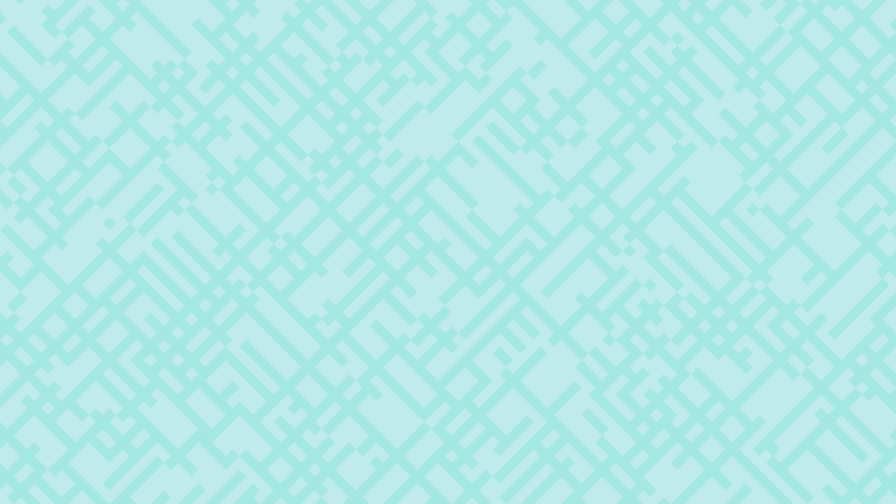
Reproduce this pattern procedurally as a Shadertoy shader.

```glsl
// Draws a pale maze of diagonal bars on a square cell grid turned by 45 degrees.
// Each lane is cut into random segments; a segment shows where it outranks both
// neighbouring lanes. Gradient noise decides which direction dominates locally.

const vec3 GROUND_COLOR = vec3(0.75, 0.92, 0.92);
const vec3 BAR_COLOR    = vec3(0.64, 0.91, 0.89);
const float CELL_SIZE    = 0.0192;  // bar width, in canvas heights
const float MIN_SEGMENT  = 6.0;     // segment length range, in cells
const float MAX_SEGMENT  = 14.0;
const float RANK_CUTOFF  = 0.53;    // higher values give fewer bars
const float DOMAIN_SIZE  = 9.0;     // extent of one-directional areas, in cells
const float DOMAIN_BIAS  = 1.0;     // strength of the locally favoured direction
const float EDGE_SOFTNESS = 1.2;    // edge blend, in output pixels

// Integer hash of a cell and a seed, from 0 to 1.
float hash(vec2 cell, float seed) {
    uvec2 q = uvec2(ivec2(floor(cell + 0.5)));
    uint h = q.x * 73856093u ^ q.y * 19349663u ^ uint(seed) * 83492791u;
    h = (h ^ (h >> 16)) * 0x7feb352du;
    h = (h ^ (h >> 15)) * 0x846ca68bu;
    h ^= h >> 16;
    return float(h >> 8) / 16777216.0;
}

vec2 gradientAt(vec2 node) {
    float angle = 6.2831853 * hash(node, 7.0);
    return vec2(cos(angle), sin(angle));
}

float gradientNoise(vec2 p) {
    vec2 i = floor(p);
    vec2 f = p - i;
    vec2 u = f * f * f * (f * (f * 6.0 - 15.0) + 10.0);
    vec2 e = vec2(1.0, 0.0);
    float low  = mix(dot(gradientAt(i), f),
                     dot(gradientAt(i + e.xy), f - e.xy), u.x);
    float high = mix(dot(gradientAt(i + e.yx), f - e.yx),
                     dot(gradientAt(i + e.xx), f - e.xx), u.x);
    return mix(low, high, u.y);
}

// Random rank of the segment that holds this position along a lane.
float segmentRank(float along, float lane, float seed) {
    float len = mix(MIN_SEGMENT, MAX_SEGMENT, hash(vec2(lane, 0.0), seed));
    float shift = hash(vec2(lane, 1.0), seed);
    float segment = floor((along + 0.5) / len + shift);
    return hash(vec2(segment, lane), seed + 1.0);
}

// True where a bar runs along the lane; parallel bars never touch.
bool isBar(float along, float lane, float seed, float cutoff) {
    float rank = segmentRank(along, lane, seed);
    float rival = max(segmentRank(along, lane - 1.0, seed),
                      segmentRank(along, lane + 1.0, seed));
    return rank > max(rival, cutoff);
}

// 1 for a bar cell, 0 for ground.
float cellFill(vec2 cell) {
    float bias = DOMAIN_BIAS * gradientNoise((cell + 0.5) / DOMAIN_SIZE);
    bool rising  = isBar(cell.x, cell.y, 11.0, RANK_CUTOFF + bias);
    bool falling = isBar(cell.y, cell.x, 23.0, RANK_CUTOFF - bias);
    return rising || falling ? 1.0 : 0.0;
}

void mainImage(out vec4 fragColor, in vec2 fragCoord) {
    // Turn the canvas by 45 degrees and scale it to cells.
    vec2 uv = fragCoord / iResolution.y;
    vec2 p = vec2(uv.x + uv.y, uv.y - uv.x) * sqrt(0.5) / CELL_SIZE;

    // Blend the four nearest cells over a narrow edge.
    vec2 base = floor(p - 0.5);
    float edge = EDGE_SOFTNESS / (iResolution.y * CELL_SIZE);
    vec2 w = clamp((p - base - 1.0) / edge + 0.5, 0.0, 1.0);
    float lower = mix(cellFill(base), cellFill(base + vec2(1.0, 0.0)), w.x);
    float upper = mix(cellFill(base + vec2(0.0, 1.0)), cellFill(base + 1.0), w.x);

    fragColor = vec4(mix(GROUND_COLOR, BAR_COLOR, mix(lower, upper, w.y)), 1.0);
}
```
